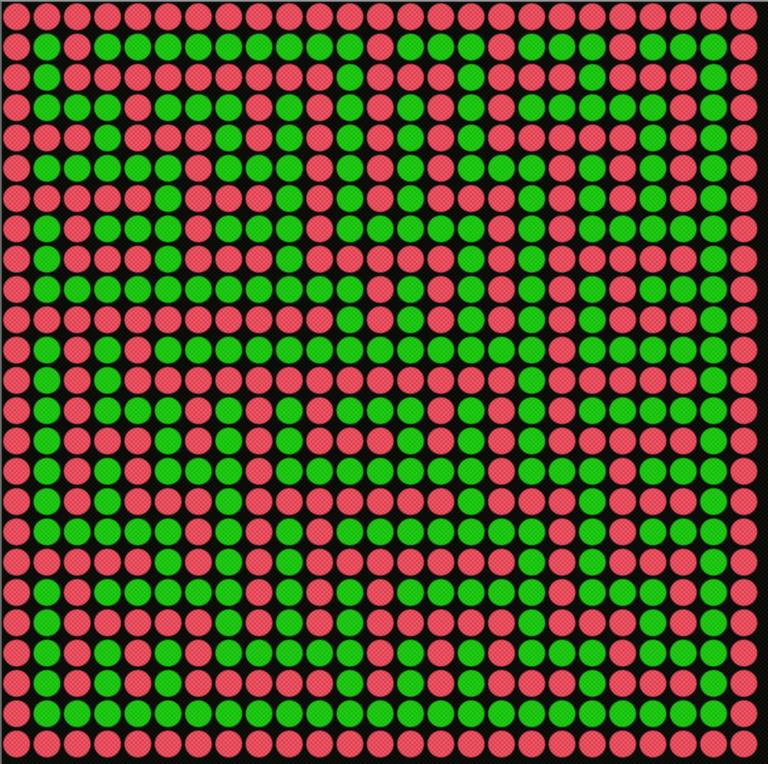
This pattern is drawn by a Shadertoy shader. Its source:

```glsl
#define DOTS 25.0
#define PITCH 0.03966
#define FIRST_DOT vec2(0.0218, 0.0262)
#define RADIUS 0.0175
#define SOFTNESS 0.0016
#define RIM 0.0022
#define GRAIN_FREQ 170.0
#define SEED 4.7
#define PATH_COLOR vec3(0.11, 0.77, 0.07)
#define WALL_COLOR vec3(0.90, 0.30, 0.36)
#define GROUND_COLOR vec3(0.045, 0.05, 0.035)
#define RIM_COLOR vec3(0.60, 0.60, 0.62)

const float TAU = 6.2831853;

float hash(vec2 p) {
    p = fract(p * vec2(0.1031, 0.1130) + SEED * 0.137);
    p += dot(p, p.yx + 33.33);
    return fract((p.x + p.y) * p.x * 17.0);
}

// Binary tree maze: each room opens either right or down
bool opensRight(vec2 room) {
    if (room.y < 1.5) return true;
    if (room.x > DOTS - 2.5) return false;
    return hash(room) < 0.5;
}

bool isPath(vec2 id) {
    if (min(id.x, id.y) < 0.5 || max(id.x, id.y) > DOTS - 1.5) return false;
    bvec2 odd = greaterThan(mod(id, 2.0), vec2(0.5));
    if (odd.x && odd.y) return true;
    if (odd.y) return opensRight(id - vec2(1.0, 0.0));
    if (odd.x) return !opensRight(id + vec2(0.0, 1.0));
    return false;
}

void mainImage(out vec4 fragColor, in vec2 fragCoord) {
    vec2 uv = fragCoord / iResolution.y;
    float pixel = 1.0 / iResolution.y;
    float blur = max(SOFTNESS, pixel);

    // Nearest dot of the square grid
    vec2 id = clamp(round((uv - FIRST_DOT) / PITCH), 0.0, DOTS - 1.0);
    float dist = length(uv - FIRST_DOT - id * PITCH) - RADIUS;
    float dotMask = 1.0 - smoothstep(-blur, blur, dist);

    // Fine woven grain from crossed sines, faded when too small to resolve
    vec2 wave = sin(uv * GRAIN_FREQ * TAU);
    float grain = wave.x * wave.y * (1.0 - smoothstep(0.35, 0.6, GRAIN_FREQ * pixel));

    bool path = isPath(id);
    vec3 dotColor = path ? PATH_COLOR : WALL_COLOR;
    dotColor += grain * (path ? vec3(0.03, 0.05, 0.02) : vec3(0.05, 0.08, 0.04));
    vec3 ground = GROUND_COLOR + grain * 0.025;
    vec3 color = mix(ground, dotColor, dotMask);

    // Pale rim along the left and top edges
    float topGap = 1.0 - uv.y;
    float leftRim = 1.0 - smoothstep(RIM - pixel, RIM + pixel, uv.x);
    float topRim = 1.0 - smoothstep(RIM - pixel, RIM + pixel, topGap);
    color = mix(color, RIM_COLOR, max(leftRim * 0.7, topRim));

    fragColor = vec4(clamp(color, 0.0, 1.0), 1.0);
}
```
